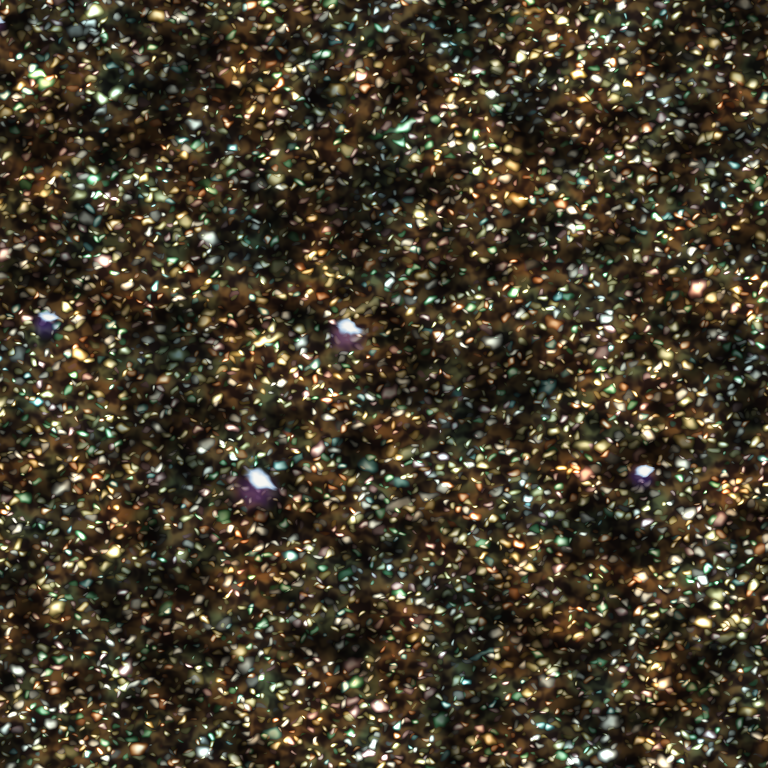
This texture is drawn by a Shadertoy shader. Its source:

```glsl
// Dark mineral ground packed with fine, glinting coloured grains and a few pale crystals

vec3 hash3(vec3 p) {
    p = fract(p * vec3(0.1031, 0.1030, 0.0973) + 0.137);
    p += dot(p, p.yxz + 33.33);
    return fract((p.xxy + p.yxx) * p.zyx);
}

// Gradient noise, roughly -0.6 to 0.6
float gradientNoise(vec2 p) {
    vec2 cell = floor(p), f = fract(p);
    vec2 blend = f * f * f * (f * (f * 6.0 - 15.0) + 10.0);
    vec4 corner;
    for (int i = 0; i < 4; i++) {
        vec2 offset = vec2(i & 1, i >> 1);
        float angle = 6.2832 * hash3(vec3(cell + offset, 71.0)).x;
        corner[i] = dot(vec2(cos(angle), sin(angle)), f - offset);
    }
    vec2 rows = mix(corner.xz, corner.yw, blend.x);
    return mix(rows.x, rows.y, blend.y);
}

vec2 rotate(vec2 p, float angle) {
    float c = cos(angle), s = sin(angle);
    return vec2(c * p.x + s * p.y, c * p.y - s * p.x);
}

// Mineral tints: mostly ochre and olive, then green, teal, orange, rose, cream
vec3 mineralTint(float pick) {
    vec3 tint = mix(vec3(0.74, 0.57, 0.24), vec3(0.66, 0.64, 0.38), smoothstep(0.0, 0.35, pick));
    tint = mix(tint, vec3(0.30, 0.56, 0.32), step(0.42, pick));
    tint = mix(tint, vec3(0.34, 0.58, 0.52), step(0.54, pick));
    tint = mix(tint, vec3(0.74, 0.42, 0.18), step(0.60, pick));
    tint = mix(tint, vec3(0.70, 0.50, 0.46), step(0.69, pick));
    return mix(tint, vec3(0.76, 0.73, 0.63), step(0.80, pick));
}

// Scattered soft ellipses, one per cell; radii are in cell units
vec3 grains(vec2 uv, float count, float seed, float density, vec2 radii, float spread, float gain) {
    vec2 p = uv * count, cell = floor(p);
    vec3 light = vec3(0.0);
    for (int y = -1; y <= 1; y++)
    for (int x = -1; x <= 1; x++) {
        vec2 id = cell + vec2(x, y);
        vec3 place = hash3(vec3(id, seed));
        vec3 look = hash3(vec3(id, seed + 19.0));
        if (place.z > density) continue;
        vec2 local = rotate(p - id - place.xy, 0.15 + (look.x - 0.5) * spread);
        float d = length(local / (radii * mix(0.7, 1.3, fract(look.x * 7.3))));
        float body = smoothstep(1.45, 0.25, d);
        float glint = pow(look.z, 1.15);
        // Bright grains bleach towards cream in the middle
        vec3 tint = mix(mineralTint(look.y), vec3(1.0, 0.99, 0.88), glint * smoothstep(1.0, 0.1, d));
        light = max(light, tint * body * gain * mix(0.25, 1.2, glint));
    }
    return light;
}

// Rare white crystals of mixed size, each with a violet shadow below
vec3 addCrystals(vec3 col, vec2 uv) {
    vec2 p = uv * 8.0, cell = floor(p);
    for (int y = -1; y <= 1; y++)
    for (int x = -1; x <= 1; x++) {
        vec2 id = cell + vec2(x, y);
        vec3 place = hash3(vec3(id, 53.0)), look = hash3(vec3(id, 59.0));
        if (place.z > 0.10) continue;
        float size = mix(0.6, 1.15, look.y);
        vec2 local = (p - id - place.xy) / size;
        float shadow = smoothstep(1.5, 0.2, length((local + vec2(0.05, 0.10)) / vec2(0.20, 0.17)));
        vec3 violet = mix(vec3(0.10, 0.07, 0.32), vec3(0.36, 0.22, 0.38), look.z);
        col = mix(col, violet + 0.4 * col, 0.8 * shadow);
        // Facets: a rounded block that narrows to one side
        vec2 q = rotate(local, (look.x - 0.5) * 1.2);
        q.y /= 1.0 - 2.5 * clamp(q.x, -0.1, 0.25);
        q = abs(q) / vec2(0.16, 0.085);
        float facet = max(max(q.x, q.y), (q.x + q.y) * 0.78);
        vec3 pale = mix(vec3(0.62, 0.74, 0.86), vec3(0.97, 0.97, 0.95), smoothstep(1.0, 0.4, facet));
        col = mix(col, pale, smoothstep(1.2, 0.75, facet));
    }
    return col;
}

void mainImage(out vec4 fragColor, in vec2 fragCoord) {
    vec2 uv = fragCoord / iResolution.y;

    // Ragged outlines from a slight warp
    vec2 warped = uv + 0.0045 * vec2(gradientNoise(uv * 85.0), gradientNoise(uv * 85.0 + 37.0));

    // Mottled brown ground with greenish patches
    float mottle = gradientNoise(warped * vec2(48.0, 65.0)) + 0.5 * gradientNoise(warped * 110.0 + 11.0);
    vec3 col = mix(vec3(0.09, 0.06, 0.05), vec3(0.28, 0.21, 0.12), smoothstep(-0.4, 0.5, mottle));
    float green = smoothstep(0.0, 0.4, gradientNoise(uv * 24.0 + 5.0));
    col = mix(col, col.ggr * vec3(0.95, 1.3, 0.65), 0.5 * green);

    // Grain layers, from dim dust to coarse flakes
    col = max(col, grains(warped, 82.0, 3.0, 0.85, vec2(0.42, 0.28), 2.2, 0.78));
    col = max(col, grains(warped, 60.0, 7.0, 0.82, vec2(0.43, 0.26), 1.7, 1.00));
    col = max(col, grains(warped, 34.0, 13.0, 0.26, vec2(0.36, 0.24), 1.7, 1.08));

    // Thin broken streaks, tilted slightly upward
    float broken = smoothstep(-0.3, 0.2, gradientNoise(uv * 60.0 + 23.0));
    col = max(col, broken * grains(warped, 10.0, 29.0, 0.14, vec2(0.42, 0.06), 0.7, 1.1));

    // Clusters of light and shade, with a slow drift between warm and cool
    float cluster = gradientNoise(uv * vec2(7.0, 9.0) + 3.0) + gradientNoise(uv * vec2(18.0, 23.0) + 17.0);
    cluster += 0.6 * gradientNoise(uv * 38.0 + 41.0);
    col *= mix(0.42, 1.62, smoothstep(-0.75, 0.75, cluster));
    float warmth = gradientNoise(uv * vec2(11.0, 14.0) + 29.0);
    col *= 1.0 + warmth * vec3(0.30, -0.06, -0.35);

    col = addCrystals(col, warped);
    fragColor = vec4(clamp(col, 0.0, 1.0), 1.0);
}
```
